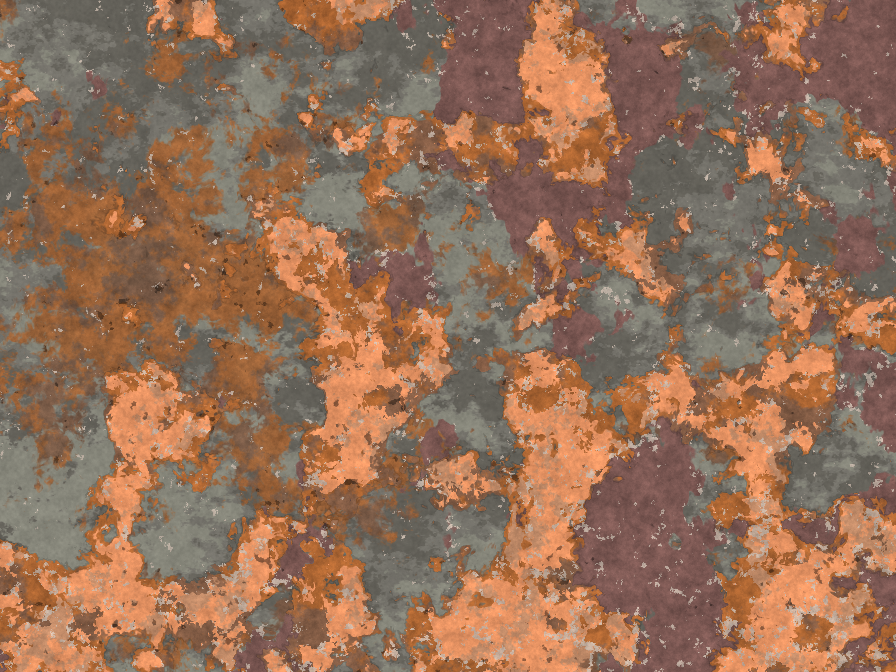
Reproduce this texture procedurally as a Shadertoy shader.

```glsl
// Weathered painted steel: grey metal, maroon primer, rust and peeling orange paint.
// Each layer is a thresholded fractal noise field, biased by vertical run-off
// columns and by height, then finished with chipped edges, pits and fine grain.

const vec3 STEEL_DARK  = vec3(0.39, 0.38, 0.35);
const vec3 STEEL_MID   = vec3(0.46, 0.45, 0.42);
const vec3 STEEL_LIGHT = vec3(0.54, 0.54, 0.49);
const vec3 MAROON      = vec3(0.48, 0.34, 0.32);
const vec3 RUST_DARK   = vec3(0.51, 0.36, 0.27);
const vec3 RUST_BRIGHT = vec3(0.68, 0.40, 0.20);
const vec3 ORANGE      = vec3(0.91, 0.58, 0.39);
const vec3 ORANGE_DULL = vec3(0.74, 0.54, 0.41);
const vec3 CHIP_WHITE  = vec3(0.76, 0.70, 0.65);

float hash(vec2 cell) {
    vec3 q = fract(vec3(cell.xyx) * 0.1031);
    q += dot(q, q.yzx + 33.33);
    return fract((q.x + q.y) * q.z);
}

float valueNoise(vec2 p) {
    vec2 cell = floor(p), f = fract(p);
    f = f * f * (3.0 - 2.0 * f);
    return mix(mix(hash(cell), hash(cell + vec2(1, 0)), f.x),
               mix(hash(cell + vec2(0, 1)), hash(cell + vec2(1, 1)), f.x), f.y);
}

// Normalised fractal noise, rotated between octaves, centred on zero
float fbm(vec2 p, float gain) {
    float sum = 0.0, total = 0.0, amp = 1.0;
    for (int i = 0; i < 6; i++) {
        sum += amp * valueNoise(p);
        total += amp;
        amp *= gain;
        p = mat2(1.6, 1.2, -1.2, 1.6) * p + 17.3;
    }
    return sum / total - 0.5;
}

// Soft-edged coverage of everything above a level
float above(float field, float level, float blur) {
    return smoothstep(level - blur, level + blur, field);
}

// Thin band around a contour of a field
float rim(float field, float level, float width) {
    return 1.0 - smoothstep(0.3 * width, width, abs(field - level));
}

// Run-off columns repeating across the sheet, wobbling with height
float columns(vec2 p) {
    float x = p.x - 0.52 + 0.08 * (valueNoise(p * vec2(2.0, 5.0) + 3.0) - 0.5);
    float d = abs(fract(x / 0.335 + 0.5) - 0.5) * 0.335;
    return 1.0 - smoothstep(0.01, 0.10, d);
}

vec3 steel(vec2 p) {
    float blotch = fbm(p * vec2(13.0, 17.0) + 41.0, 0.72);
    float streak = fbm(p * vec2(7.0, 45.0) + 8.0, 0.6);
    float broad = fbm(p * vec2(2.0, 4.0) + 90.0, 0.5);
    float bare = 0.08 * smoothstep(0.8, 0.3, p.y) + 0.5 * broad + 0.3 * streak;
    vec3 color = mix(STEEL_DARK, STEEL_MID, above(blotch + 0.5 * bare, -0.02, 0.03));
    return mix(color, STEEL_LIGHT, 0.85 * above(blotch + bare, 0.10, 0.04));
}

vec3 rust(vec2 p) {
    float tone = fbm(p * 14.0 + 63.0, 0.72);
    vec3 color = mix(RUST_DARK, RUST_BRIGHT, above(tone, -0.03, 0.07));
    return color * (1.0 + 0.6 * fbm(p * 60.0 + 5.0, 0.7));
}

void mainImage(out vec4 fragColor, in vec2 fragCoord) {
    vec2 p = fragCoord / iResolution.y;
    vec2 warp = vec2(fbm(p * 12.0, 0.55), fbm(p * 12.0 + 30.0, 0.55));
    vec2 q = p + 0.04 * warp;

    // Where the weather reached
    float low = smoothstep(0.46, 0.12, p.y + 0.4 * warp.x);
    float left = smoothstep(0.45, 0.10, p.x + 0.15 * warp.y);
    float fine = fbm(p * 55.0 + 12.0, 0.75);
    float chips = fbm(p * 75.0 + 77.0, 0.65);

    // Metal with a granular brown stain on the left
    vec3 color = steel(p);
    vec2 away = (p - vec2(0.27, 0.56)) * vec2(3.2, 4.5);
    float stainField = 0.20 * exp(-dot(away, away)) + fbm(q * 12.0 + 52.0, 0.75);
    float stain = above(stainField, 0.115, 0.05);
    color = mix(color, rust(p + 2.0) * 0.92, 0.85 * stain);

    // Maroon primer, mostly to the right
    float primerField = fbm(q * vec2(7.0, 5.5) + 24.0, 0.62)
                      + 0.11 * smoothstep(0.35, 0.8, p.x) - 0.09 * left;
    float primer = above(primerField, 0.12, 0.01);
    color = mix(color, MAROON * (1.0 + 0.4 * fine), primer);

    // Rust blooms
    float decay = fbm(q * 10.0 + 11.0, 0.62) + 0.14 * columns(p) + 0.14 * low
                - 0.10 * left - 0.035 - 0.10 * primer * low;
    float rustMask = above(decay, 0.055, 0.01);
    color *= 1.0 - 0.15 * rim(decay, 0.05, 0.02);
    color = mix(color, rust(p), rustMask);

    // Orange paint, bright or dulled, eaten by rust patches
    float eaten = fbm(q * 15.0 + 35.0, 0.70);
    float paintField = min(decay - 0.10, 0.045 - eaten);
    float paint = above(paintField, 0.0, 0.010);
    float dull = 0.9 * above(fbm(p * 17.0 + 70.0, 0.75), 0.06, 0.04);
    vec3 paintColor = mix(ORANGE, ORANGE_DULL, dull) * (1.0 + 0.2 * fine);
    color = mix(color, paintColor, paint);

    // Pale chips along broken edges and scattered over the lower part
    float edge = max(rim(paintField, 0.0, 0.03), 0.8 * rim(primerField, 0.12, 0.03));
    float chipField = chips + 0.11 * edge + 0.06 * low * max(paint, primer);
    float chipMask = above(chipField, 0.23, 0.025);
    color = mix(color, CHIP_WHITE * (1.0 + 0.3 * fine), 0.85 * chipMask);

    // Dark pits in the corrosion and overall grain
    float pits = above(fbm(p * 60.0 + 101.0, 0.5), 0.27, 0.03);
    color *= 1.0 - 0.4 * pits * max(rustMask, stain);
    color *= 1.0 + 0.25 * fine + 0.08 * (valueNoise(p * 260.0) - 0.5);
    fragColor = vec4(clamp(color, 0.0, 1.0), 1.0);
}
```
